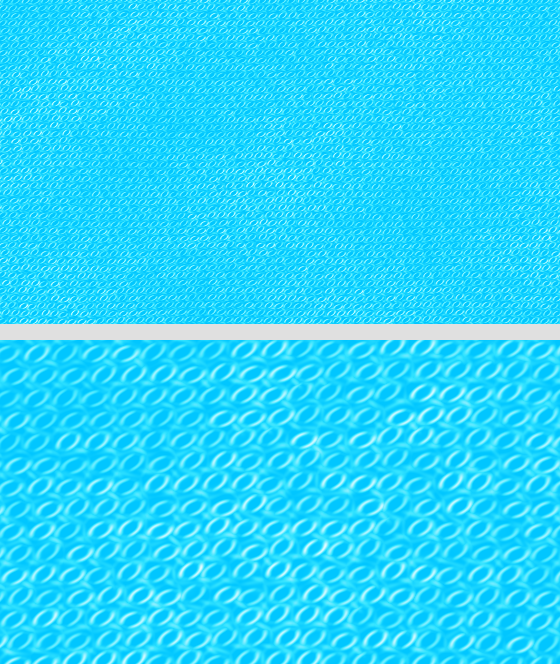
Top: the whole. Bottom: its middle third, enlarged.
This texture is drawn by a WebGL 1 fragment shader. Its source:

```glsl
precision highp float;
// Bright cyan weave of tiny tilted leaf rings in rows, tied by a pale cellular net.
uniform vec2 u_resolution;

vec2 hash2(vec2 p) {
  vec2 s = vec2(dot(p, vec2(127.1, 311.7)), dot(p, vec2(269.5, 183.3)));
  return fract(sin(s) * 4375.85);
}

// Slow layered sines, used to vary regularity between regions
float drift(vec2 p) {
  return sin(p.x * 7.0 + 2.0 * sin(p.y * 4.0)) * 0.6
       + sin(p.y * 11.0 - p.x * 5.0 + 1.3) * 0.4;
}

vec2 turn(vec2 v, float angle) {
  float c = cos(angle), s = sin(angle);
  return vec2(c * v.x + s * v.y, c * v.y - s * v.x);
}

// Outline of one leaf, lit along its upper left and lower right
float leafRing(vec2 v, vec2 rnd) {
  vec2 d = turn(v, 0.5 + (rnd.x - 0.5) * 0.3) / vec2(0.40, 0.22);
  float r = length(d);
  float rim = exp(-pow((r - 1.0) / 0.25, 2.0));
  float facing = dot(d / max(r, 0.01), vec2(-0.5, 0.85));
  float lit = 0.15 + 0.85 * smoothstep(0.25, 0.95, abs(facing));
  return rim * lit * (0.65 + 0.55 * rnd.y);
}

// Short soft stroke where neighbouring leaves meet
float tick(vec2 v, vec2 rnd) {
  vec2 d = turn(v, -0.45 + (rnd.y - 0.5) * 0.8) / vec2(0.22, 0.085);
  return exp(-dot(d, d)) * (0.4 + 0.6 * rnd.x);
}

void main() {
  vec2 p = gl_FragCoord.xy / u_resolution.y;
  float region = drift(p);
  vec2 q = p * vec2(33.0, 43.5);
  q += 0.12 * vec2(sin(p.y * 9.0 + p.x * 3.0), sin(p.x * 8.0 - p.y * 5.0));

  // Aligned cells: nearest two centres give the net, each centre holds a leaf
  vec2 base = floor(q);
  float near1 = 9.0, near2 = 9.0, strokes = 0.0;
  for (int j = -1; j <= 1; j++) {
    for (int i = -1; i <= 1; i++) {
      vec2 id = base + vec2(float(i), float(j));
      vec2 rnd = hash2(id);
      vec2 site = id + 0.5 + vec2(0.14 * (mod(id.y, 2.0) * 2.0 - 1.0), 0.0);
      site += (rnd - 0.5) * (0.15 + 0.12 * region);
      vec2 v = (q - site) * vec2(1.0, 0.77);
      float dist = length(v);
      near2 = min(near2, max(near1, dist));
      near1 = min(near1, dist);
      strokes = max(strokes, leafRing(v, rnd.yx));
      strokes = max(strokes, 0.55 * tick(v - vec2(0.45, -0.32), rnd));
    }
  }
  float edge = near2 - near1;
  float net = exp(-pow(edge / 0.15, 2.0));

  // Faint ripples under the net, with slow shifts of brightness
  float ripple = 0.5 + 0.25 * sin(q.x * 5.3 + 1.7 * sin(q.y * 2.1))
               + 0.25 * sin(q.y * 6.1 - q.x * 2.7);
  float light = 0.05 * ripple + 0.11 * net * (0.4 + ripple) + 0.6 * strokes;
  light = clamp(light * (1.0 + 0.18 * region) - 0.035, 0.005, 1.0);

  // Deep cyan to pale cyan, then slowly to white
  float green = min(0.775 + 0.575 * light, 0.8625 + 0.1375 * light);
  gl_FragColor = vec4(light, green, 1.0, 1.0);
}
```
